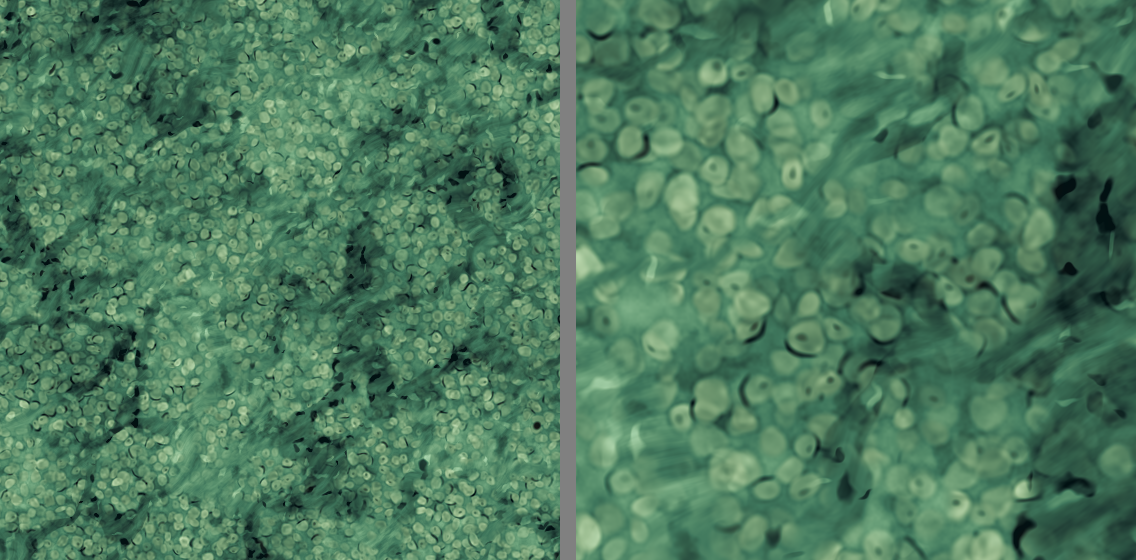
Left: the whole. Right: its middle third, enlarged.
This texture is drawn by a Shadertoy shader. Its source:

```glsl
// Green-stained tissue section: crowded round pale cells in nests parted by thin fibrous septa with dark nuclei.
#define CELLS 42.0          // cell grid divisions per canvas height
#define NESTS 6.5           // nest divisions per canvas height
#define GRAIN_ANGLE 0.70    // main direction of the fibres, radians
#define SEPTUM_WIDTH 0.21   // reach of the septa into the nests
#define NEST_TONE 0.505     // brightness of the ground between cells
#define SEPTUM_TONE 0.470   // brightness of the fibres
#define SOFTNESS 0.13       // edge blur, in cell units
#define BROAD_CONTRAST 0.30 // strength of the large light and dark areas

float hash(vec2 p) {
    vec3 q = fract(vec3(p.xyx) * 0.1031);
    q += dot(q, q.yzx + 33.33);
    return fract((q.x + q.y) * q.z);
}

vec2 hash2(vec2 p) { return vec2(hash(p), hash(p + 57.3)); }

float noise(vec2 p) {
    vec2 i = floor(p), f = fract(p);
    f = f * f * (3.0 - 2.0 * f);
    return mix(mix(hash(i), hash(i + vec2(1, 0)), f.x),
               mix(hash(i + vec2(0, 1)), hash(i + vec2(1, 1)), f.x), f.y);
}

float fbm(vec2 p) {
    float sum = 0.0, amp = 0.53;
    for (int i = 0; i < 4; i++) {
        sum += amp * noise(p);
        p = p * 2.03 + 17.1;
        amp *= 0.5;
    }
    return sum;
}

vec2 rotate(vec2 p, float a) {
    float c = cos(a), s = sin(a);
    return vec2(c * p.x + s * p.y, c * p.y - s * p.x);
}

// Septum mask: borders of warped cellular nests, with uneven width
float septumMask(vec2 p) {
    vec2 warp = vec2(fbm(p * 8.0), fbm(p * 8.0 + 31.7)) - 0.5;
    vec2 q = rotate(p + warp * 0.15, GRAIN_ANGLE) * NESTS * vec2(0.8, 1.15) + 20.0;
    vec2 id = floor(q);
    float nearest = 9.0, second = 9.0;
    for (int j = -1; j <= 1; j++)
    for (int i = -1; i <= 1; i++) {
        vec2 c = id + vec2(i, j);
        float d = length(c + 0.1 + 0.8 * hash2(c) - q);
        second = min(second, max(nearest, d));
        nearest = min(nearest, d);
    }
    float width = SEPTUM_WIDTH * (0.15 + 1.7 * noise(p * 8.0 + 5.0));
    return 1.0 - smoothstep(width * 0.2, width + 0.06, second - nearest);
}

// Round pale cells with soft rims, specks and dark gaps; returns tone and coverage
vec2 addCells(vec2 p, vec2 layer, float presence, float seed) {
    vec2 q = p * CELLS + seed;
    q += 0.22 * (vec2(noise(q * 1.7), noise(q * 1.7 + 40.0)) - 0.5);
    vec2 id = floor(q);
    for (int j = -1; j <= 1; j++)
    for (int i = -1; i <= 1; i++) {
        vec2 c = id + vec2(i, j);
        vec2 rnd = hash2(c);
        vec2 d = rotate(q - c - 0.5 - 0.7 * (rnd - 0.5), 6.283 * hash(c + 9.4));
        d.y *= 1.0 + 0.5 * rnd.y * rnd.y;
        float radius = mix(0.33, 0.49, hash(c + 13.7));
        float dist = length(d);
        float body = 1.0 - smoothstep(radius - SOFTNESS, radius + SOFTNESS * 0.6, dist);
        float halo = 1.0 - smoothstep(0.0, 0.15, abs(dist - radius - 0.04));
        float rim = 1.0 - smoothstep(0.0, 0.14, abs(dist - radius + 0.14));
        float shade = mix(0.52, 0.72, hash(c + 3.1)) + 0.03 * rim;
        shade += 0.20 * (noise(q * 4.5) - 0.5);
        float speck = 1.0 - smoothstep(0.02, 0.17, length(d - 0.3 * (rnd - 0.5)));
        shade -= 0.24 * speck * step(0.72, hash(c + 23.9));
        float gap = halo * smoothstep(0.5, 0.95, d.y / (dist + 0.01));
        float visible = presence * mix(0.55, 1.0, hash(c + 66.1));
        layer.x -= presence * halo * 0.045;
        layer = mix(layer, vec2(shade, 1.0), body * visible);
        layer.x -= presence * 0.30 * gap * step(0.80, hash(c + 47.1));
    }
    return layer;
}

// Scattered ragged blobs lying roughly along the fibres
float blobs(vec2 p, float divisions, float chance, vec2 size, float seed) {
    vec2 q = p * divisions + seed;
    vec2 id = floor(q);
    vec2 ragged = 0.3 * (vec2(noise(q * 3.5), noise(q * 3.5 + 20.0)) - 0.5);
    float mask = 0.0;
    for (int j = -1; j <= 1; j++)
    for (int i = -1; i <= 1; i++) {
        vec2 c = id + vec2(i, j);
        vec2 d = q - c - 0.2 - 0.6 * hash2(c) + ragged * min(1.0, size.x * 3.0);
        d = rotate(d, GRAIN_ANGLE + 2.4 * (hash(c + 5.9) - 0.5));
        float dist = length(d / (size * mix(0.5, 1.3, hash(c + 8.2))));
        mask = max(mask, (1.0 - smoothstep(0.5, 1.25, dist)) * step(hash(c + 2.6), chance));
    }
    return mask;
}

// Stain colours from darkest to palest, chosen by their green value
vec3 stain(float tone) {
    vec3 ramp[8] = vec3[8](vec3(0.04, 0.06, 0.06), vec3(0.16, 0.24, 0.20),
        vec3(0.23, 0.37, 0.28), vec3(0.28, 0.46, 0.35), vec3(0.36, 0.54, 0.40),
        vec3(0.46, 0.63, 0.47), vec3(0.58, 0.73, 0.56), vec3(0.72, 0.85, 0.69));
    vec3 color = ramp[0];
    for (int i = 1; i < 8; i++) {
        float low = ramp[i - 1].g;
        color = mix(color, ramp[i], clamp((tone - low) / (ramp[i].g - low), 0.0, 1.0));
    }
    return color;
}

void mainImage(out vec4 fragColor, in vec2 fragCoord) {
    vec2 p = fragCoord / iResolution.y;
    float septum = septumMask(p);

    // Ground: mottled inside nests, streaked along the septa
    vec2 along = rotate(p + 0.05 * vec2(noise(p * 14.0), noise(p * 14.0 + 8.0)), GRAIN_ANGLE);
    float fibres = fbm(along * vec2(26.0, 85.0) + 60.0);
    float tone = mix(NEST_TONE + 0.36 * (fbm(p * 60.0) - 0.5),
                     SEPTUM_TONE + 0.45 * (fibres - 0.5), septum);
    tone -= 0.15 * smoothstep(0.55, 0.75, fbm(p * 38.0 + 90.0));

    // Two crowded layers of cells, sparse within the septa
    float presence = 1.0 - 0.85 * septum;
    vec2 layer = addCells(p, vec2(tone, 0.0), 0.65 * presence, 140.5);
    layer = addCells(p, layer, presence * smoothstep(0.15, 0.45, noise(p * 24.0)), 40.0);
    tone = layer.x;

    // Pale slits, clustered dark nuclei and a few large dark bodies
    float inSeptum = smoothstep(0.1, 0.5, septum);
    float clump = smoothstep(0.4, 0.75, noise(p * 9.0 + 3.0));
    tone += 0.17 * blobs(p, 36.0, 0.30, vec2(0.50, 0.17), 11.0) * (0.4 + 0.6 * inSeptum);
    tone -= 0.13 * clump * inSeptum;
    tone -= 0.30 * blobs(p, 44.0, 0.45, vec2(0.44, 0.20), 73.0) * inSeptum * clump;
    tone = mix(tone, 0.13, 0.9 * blobs(p, 27.0, 0.09, vec2(0.30, 0.14), 31.0) * inSeptum);
    tone = mix(tone, 0.07, blobs(p, 6.0, 0.06, vec2(0.07, 0.06), 52.0));
    tone += BROAD_CONTRAST * (fbm(p * 6.0 + 14.0) - 0.5);

    // Teal ground and fibres against warmer cells
    vec3 teal = vec3(-0.035, 0.005, 0.012), warm = vec3(0.022, 0.0, -0.006);
    vec3 color = stain(tone) + mix(teal, warm, layer.y);
    fragColor = vec4(clamp(color, 0.0, 1.0), 1.0);
}
```
